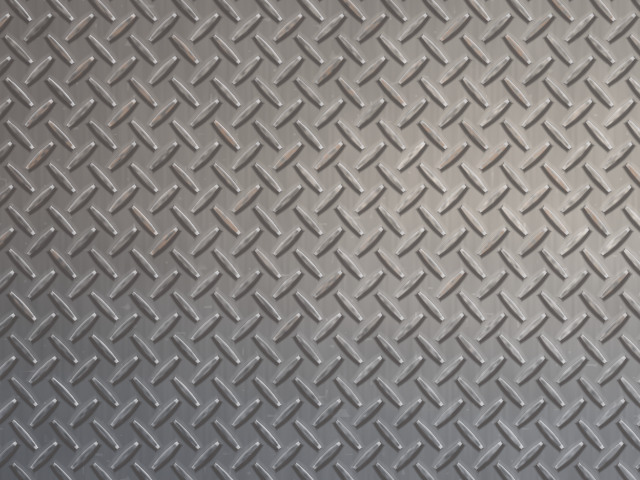
This texture is drawn by a Shadertoy shader. Its source:

```glsl
// Steel tread plate: raised lens-shaped bars in two crossing directions, softly lit and worn.

// Layout, in units of canvas height
const vec2  PITCH       = vec2(0.0855, 0.0892);
const vec2  FALL_ANCHOR = vec2(0.4722, 0.5399);   // centre of one falling bar
const vec2  RISE_OFFSET = vec2(0.0413, -0.0437);  // from it to a rising bar
const float KEYSTONE    = 0.035;                  // widening toward the top
const float KEYSTONE_X  = 0.5;

// Bar shape
const float HALF_LENGTH = 0.0385;
const float END_WIDTH   = 0.0042;
const float RISE_WIDTH  = 0.0088;
const float FALL_WIDTH  = 0.0078;
const float RISE_ANGLE  = 0.775;
const float FALL_ANGLE  = -0.835;
const float RISE_SHINE  = 0.45;
const float FALL_SHINE  = 0.8;
const float SHADOW_DROP = 0.0036;

// Colours
const vec3 TOP_LEFT     = vec3(0.44, 0.42, 0.41);
const vec3 TOP_RIGHT    = vec3(0.60, 0.58, 0.56);
const vec3 BOTTOM_LEFT  = vec3(0.35, 0.36, 0.38);
const vec3 BOTTOM_RIGHT = vec3(0.47, 0.48, 0.50);
const vec3 GLOW         = vec3(0.13, 0.12, 0.105);
const vec3 HIGHLIGHT    = vec3(0.86, 0.86, 0.87);
const vec3 SHADOW       = vec3(0.25, 0.23, 0.225);
const vec3 COPPER       = vec3(0.62, 0.48, 0.39);

float hash(vec2 p) {
    vec3 q = fract(p.xyx * 0.1031);
    q += dot(q, q.yzx + 33.33);
    return fract((q.x + q.y) * q.z);
}

float noise(vec2 p) {
    vec2 i = floor(p), f = fract(p);
    f = f * f * (3.0 - 2.0 * f);
    return mix(mix(hash(i), hash(i + vec2(1, 0)), f.x),
               mix(hash(i + vec2(0, 1)), hash(i + vec2(1, 1)), f.x), f.y);
}

// Half width of a bar at distance u along it
float barWidth(float u, float middle) {
    float t = u / HALF_LENGTH;
    return mix(middle, END_WIDTH, min(t * t, 1.0));
}

// Approximate distance to a lens with cut ends
float barDistance(vec2 b, float middle) {
    return max(abs(b.y) - barWidth(b.x, middle), abs(b.x) - HALF_LENGTH);
}

// Broad uneven light, fine vertical grain and small specks
vec3 plateColor(vec2 p, vec2 uv) {
    vec3 col = mix(mix(BOTTOM_LEFT, BOTTOM_RIGHT, uv.x),
                   mix(TOP_LEFT, TOP_RIGHT, uv.x), smoothstep(0.0, 0.7, uv.y));
    vec2 g = (uv - vec2(0.74, 0.52)) / vec2(0.42, 0.40);
    col += GLOW * exp(-dot(g, g));
    col *= 0.97 + 0.06 * noise(p * vec2(160.0, 14.0));
    col *= 0.97 + 0.06 * noise(p * 11.0);
    float speck = smoothstep(0.90, 0.98, noise(p * 75.0 + 9.0));
    return col + 0.05 * speck;
}

// One lattice of bars over col; positive b.y faces the light
vec3 addBars(vec3 col, vec3 plate, vec2 p, vec2 anchor, float angle,
             float middle, float shine, float aa) {
    vec2 q = (p - anchor) / PITCH + 0.5;
    vec2 id = floor(q) + vec2(40.0, 70.0) + 31.0 * shine;
    vec2 local = (fract(q) - 0.5) * PITCH;
    float a = angle + 0.05 * (hash(id) - 0.5);
    vec2 along = vec2(cos(a), sin(a));
    vec2 b = vec2(dot(local, along), dot(local, vec2(-along.y, along.x)));

    // Dropped shadow below, faint bounce above
    float below = barDistance(b + vec2(0.0, SHADOW_DROP), middle);
    float above = barDistance(b - vec2(0.0, 0.003), middle);
    col = mix(col, SHADOW, 0.72 * (1.0 - smoothstep(-0.002, 0.005, below)));
    col += 0.05 * (1.0 - smoothstep(0.0, 0.007, above));

    // Worn top face with blurred reflections
    float side = b.y / barWidth(b.x, middle);
    float soft = 0.12 + aa / middle;
    float wear = noise(b * vec2(95.0, 230.0) + id * 7.3);
    vec3 bar = plate * (0.86 + 0.34 * wear + 0.14 * (hash(id + 5.0) - 0.5));
    float warmth = smoothstep(0.62, 0.95, hash(id + 17.0)) * smoothstep(0.35, 0.8, wear);
    bar = mix(bar, COPPER, 0.55 * warmth * smoothstep(0.15, 0.6, p.y));

    // Dark lower bevel, bright upper lip and glinting cut ends
    float bevel = 1.0 - smoothstep(-0.55 - soft, -0.55 + soft, side);
    bar = mix(bar, SHADOW * 1.15, 0.75 * bevel);
    float lip = smoothstep(0.5 - soft, 0.5 + soft, side)
              * (1.0 - 0.6 * smoothstep(0.85, 1.0, side));
    bar = mix(bar, HIGHLIGHT, lip * shine * (0.6 + 0.4 * hash(id + 3.0)));
    float end = b.x / HALF_LENGTH;
    float tip = smoothstep(0.76, 0.88, end) + 0.45 * smoothstep(0.80, 0.92, -end);
    bar = mix(bar, HIGHLIGHT, 0.7 * tip * smoothstep(-0.8, 0.0, side));

    return mix(col, bar, 1.0 - smoothstep(-aa, aa, barDistance(b, middle)));
}

void mainImage(out vec4 fragColor, in vec2 fragCoord) {
    vec2 p = fragCoord / iResolution.y;
    float aa = 0.75 / iResolution.y;
    vec3 plate = plateColor(p, fragCoord / iResolution.xy);

    // Straighten the slight perspective, then lay both lattices
    p.x = KEYSTONE_X + (p.x - KEYSTONE_X) / (1.0 + KEYSTONE * (p.y - 0.5));
    vec3 col = addBars(plate, plate, p, FALL_ANCHOR, FALL_ANGLE, FALL_WIDTH, FALL_SHINE, aa);
    col = addBars(col, plate, p, FALL_ANCHOR + RISE_OFFSET, RISE_ANGLE, RISE_WIDTH, RISE_SHINE, aa);
    fragColor = vec4(clamp(col, 0.0, 1.0), 1.0);
}
```
